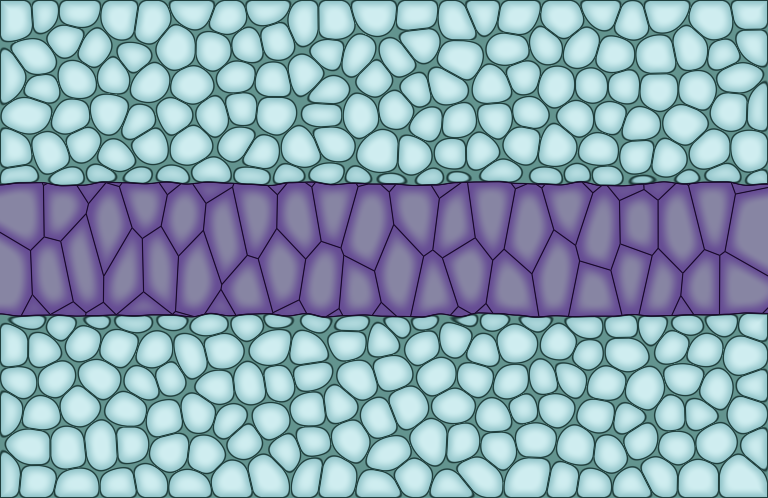
This pattern is drawn by a Shadertoy shader. Its source:

```glsl
// A band of tall violet cells between two beds of rounded, pale teal pebbles.
// Both are Voronoi fields on jittered grids; a soft minimum of the distances to
// all cell walls rounds the pebbles and shades the cells from rim to core.

const float BAND_LOW = 0.367;
const float BAND_HIGH = 0.631;
const float BAND_WOBBLE = 0.009;
const float ROUNDING = 120.0;       // higher gives sharper corners
const float LINE_HALF = 0.0012;

const vec2 PEBBLE_GRID = vec2(21.0, 15.0);
const vec2 PEBBLE_JITTER = vec2(0.62, 0.66);
const vec2 VIOLET_GRID = vec2(20.0, 2.0);
const vec2 VIOLET_JITTER = vec2(0.5, 0.62);
const float VIOLET_STRETCH = 0.55;  // vertical scale of the metric

const vec3 MORTAR = vec3(0.39, 0.58, 0.56);
const vec3 PEBBLE_RIM = vec3(0.57, 0.77, 0.79);
const vec3 PEBBLE_CORE = vec3(0.81, 0.93, 0.94);
const vec3 PEBBLE_LINE = vec3(0.08, 0.19, 0.18);
const vec3 VIOLET_RIM = vec3(0.40, 0.30, 0.58);
const vec3 VIOLET_CORE = vec3(0.53, 0.52, 0.64);
const vec3 VIOLET_LINE = vec3(0.10, 0.04, 0.17);

vec2 hash2(vec2 p) {
    vec3 q = fract(vec3(p.xyx) * vec3(0.1031, 0.1030, 0.0973));
    q += dot(q, q.yzx + 33.33);
    return fract((q.xx + q.yz) * q.zy);
}

// Smooth one-dimensional noise in -0.5..0.5
float wave(float x, float seed) {
    float i = floor(x);
    float f = fract(x);
    f = f * f * (3.0 - 2.0 * f);
    return mix(hash2(vec2(i + 50.0, seed)).x, hash2(vec2(i + 51.0, seed)).x, f) - 0.5;
}

// Seed of a grid cell, with alternate rows staggered
vec2 seedPoint(vec2 id, vec2 size, vec2 jitter, float salt) {
    float stagger = mod(id.y, 2.0) < 0.5 ? -0.22 : 0.22;
    vec2 offset = (hash2(id + salt) - 0.5) * jitter;
    return (id + 0.5 + offset + vec2(stagger, 0.0)) * size;
}

// Returns the exact (x) and the softened (y) distance to the cell walls.
// Rows beyond the grid by up to "spill" also hold seeds.
vec2 cellWalls(vec2 p, vec2 size, vec2 grid, vec2 jitter, float stretch,
               float spill, float salt, float outerWall) {
    vec2 metric = vec2(1.0, stretch);
    vec2 base = floor(p / size);
    vec2 low = vec2(0.0, -spill);
    vec2 high = grid - 1.0 + vec2(0.0, spill);
    vec2 nearest = vec2(0.0);
    vec2 nearestId = vec2(0.0);
    float best = 1e5;
    for (int j = -2; j <= 2; j++)
    for (int i = -2; i <= 2; i++) {
        vec2 id = base + vec2(i, j);
        if (any(lessThan(id, low)) || any(greaterThan(id, high))) continue;
        vec2 toSeed = (seedPoint(id, size, jitter, salt) - p) * metric;
        float d = dot(toSeed, toSeed);
        if (d < best) {
            best = d;
            nearest = toSeed;
            nearestId = id;
        }
    }
    float hard = outerWall;
    float total = exp(-ROUNDING * outerWall);
    for (int j = -2; j <= 2; j++)
    for (int i = -2; i <= 2; i++) {
        vec2 id = nearestId + vec2(i, j);
        if ((i == 0 && j == 0) || any(lessThan(id, low)) || any(greaterThan(id, high))) continue;
        vec2 toSeed = (seedPoint(id, size, jitter, salt) - p) * metric;
        vec2 across = toSeed - nearest;
        float d = 0.5 * dot(toSeed + nearest, across) / length(across * metric);
        hard = min(hard, d);
        total += exp(-ROUNDING * d);
    }
    return vec2(hard, -log(total) / ROUNDING);
}

float stroke(float d, float halfWidth, float px) {
    return 1.0 - smoothstep(halfWidth - 0.6 * px, halfWidth + 0.6 * px, abs(d));
}

void mainImage(out vec4 fragColor, in vec2 fragCoord) {
    float px = 1.0 / iResolution.y;
    vec2 p = fragCoord * px;
    float width = iResolution.x * px;

    // Wavy band: positive inside
    float low = BAND_LOW + BAND_WOBBLE * wave(p.x * 26.0, 3.0);
    float high = BAND_HIGH + BAND_WOBBLE * wave(p.x * 24.0, 8.0);
    float band = min(p.y - low, high - p.y);
    vec3 color;

    if (band > 0.0) {
        // Violet cells
        vec2 size = vec2(width, BAND_HIGH - BAND_LOW) / VIOLET_GRID;
        vec2 walls = cellWalls(p - vec2(0.0, BAND_LOW), size, VIOLET_GRID,
                               VIOLET_JITTER, VIOLET_STRETCH, 1.0, 71.0, band);
        color = mix(VIOLET_RIM, VIOLET_CORE, smoothstep(-0.002, 0.025, walls.y));
        color = mix(color, VIOLET_LINE, stroke(walls.x, LINE_HALF, px));
    } else {
        // Pebbles, pressed against the band and the canvas edges
        vec2 edge = min(p, vec2(width, 1.0) - p);
        float outer = min(-band, min(edge.x, edge.y));
        vec2 walls = cellWalls(p, vec2(width, 1.0) / PEBBLE_GRID, PEBBLE_GRID,
                               PEBBLE_JITTER, 1.0, 0.0, 23.0, outer);
        float pebble = min(walls.y + 0.001, walls.x - 0.0008);
        vec3 stone = mix(PEBBLE_RIM, PEBBLE_CORE, smoothstep(-0.002, 0.021, pebble));
        color = mix(MORTAR, stone, smoothstep(-px, px, pebble));
        color = mix(color, PEBBLE_LINE, 0.9 * stroke(pebble, LINE_HALF, px));
    }
    color = mix(color, VIOLET_LINE, stroke(band, LINE_HALF, px));
    fragColor = vec4(color, 1.0);
}
```
